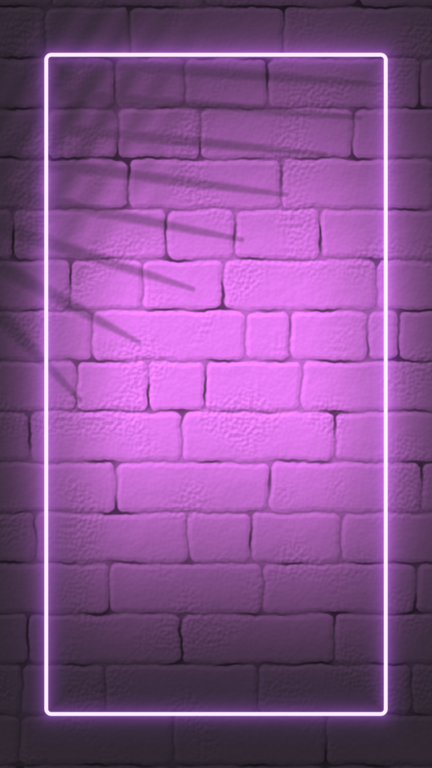
Give the GLSL for this background, as a Shadertoy shader.

```glsl
// Painted brick wall under violet light, with a neon frame and soft palm shadows.
// Lengths are in canvas widths, measured from the lower left corner.

const vec3 WALL_DARK = vec3(0.19, 0.155, 0.20);
const vec3 WALL_LIT = vec3(0.89, 0.475, 0.94);
const vec3 GLOW_COLOR = vec3(0.56, 0.20, 0.80);
const vec3 TUBE_COLOR = vec3(1.0, 0.94, 1.0);

const vec2 FRAME_CENTER = vec2(0.5, 0.888);
const vec2 FRAME_HALF = vec2(0.393, 0.763);
const float FRAME_RADIUS = 0.012;
const float TUBE_HALF = 0.0046;
const float GLOW_REACH = 0.018;

const float COURSE = 0.117;       // height of a row of bricks
const float COURSE_START = 0.007;
const float BRICK = 0.354;        // length of a full brick
const float CORNER = 0.018;       // rounding of brick corners
const float RELIEF = 0.42;
const vec2 LIGHT_STEP = vec2(-0.0022, 0.0036);
const int LEAFLETS = 8;

// Per course, bottom up: first joint, then a joint that splits a brick (-1: none)
const float FIRST_JOINT[16] = float[](
    0.046, 0.243, 0.065, 0.254, 0.081, 0.268, 0.067, 0.343,
    0.213, 0.162, 0.032, 0.296, 0.109, 0.266, 0.301, 0.120);
const float SPLIT_JOINT[16] = float[](
    -1.0, 0.051, -1.0, -1.0, 0.579, -1.0, -1.0, 0.475,
    0.671, 0.329, 0.544, -1.0, 0.273, 0.428, 0.104, -1.0);

vec2 gradientAt(vec2 cell) {
    float n = fract(sin(dot(cell, vec2(127.1, 311.7))) * 43758.5);
    return vec2(cos(6.2832 * n), sin(6.2832 * n));
}

float gradientNoise(vec2 p) {
    vec2 i = floor(p), f = fract(p);
    vec2 u = f * f * f * (f * (f * 6.0 - 15.0) + 10.0);
    vec2 e = vec2(1.0, 0.0);
    float low = mix(dot(gradientAt(i), f), dot(gradientAt(i + e), f - e), u.x);
    float high = mix(dot(gradientAt(i + e.yx), f - e.yx),
                     dot(gradientAt(i + e.xx), f - e.xx), u.x);
    return mix(low, high, u.y);
}

// Distance to the nearest mortar joint, with uneven edges and rounded corners
float jointDistance(vec2 p) {
    p += 0.007 * vec2(gradientNoise(p * 17.0), gradientNoise(p * 13.0 + 40.0));
    p += 0.003 * vec2(gradientNoise(p * 55.0), gradientNoise(p * 60.0 + 9.0));
    float course = (p.y - COURSE_START) / COURSE;
    int row = clamp(int(floor(course)), 0, 15);
    float dy = (0.5 - abs(fract(course) - 0.5)) * COURSE;
    float dx = abs(mod(p.x - FIRST_JOINT[row] + 0.5 * BRICK, BRICK) - 0.5 * BRICK);
    dx = min(dx, abs(p.x - SPLIT_JOINT[row]));
    float extraSplit = row == 7 ? 0.176 : row == 8 ? 0.852 : -1.0;
    dx = min(dx, abs(p.x - extraSplit));
    return CORNER - length(max(CORNER - vec2(dx, dy), 0.0));
}

float wallHeight(vec2 p) {
    float rough = smoothstep(-0.05, 0.4, gradientNoise(p * 8.0 + 3.0));
    float height = 0.65 * smoothstep(0.0, 0.014, jointDistance(p));
    height += 0.22 * gradientNoise(p * 22.0) + 0.13 * gradientNoise(p * 50.0);
    return height + (0.10 + 0.38 * rough) * gradientNoise(p * 105.0);
}

// Broad pool of light, brightest a little left of the middle
float wallLight(vec2 p) {
    float vertical = smoothstep(0.08, 0.86, p.y) * (1.0 - smoothstep(1.02, 1.98, p.y));
    float sides = smoothstep(-0.10, 0.33, p.x) * (1.0 - smoothstep(0.68, 1.20, p.x));
    return 1.03 * vertical * sides;
}

// Tapered leaflets fanning out from the upper left
float palmShadow(vec2 p) {
    float shade = 0.0;
    for (int i = 0; i < LEAFLETS; i++) {
        float s = float(i) / float(LEAFLETS - 1);
        vec2 base = mix(vec2(0.10, 1.64), vec2(-0.05, 1.10), s);
        vec2 tip = mix(vec2(0.90, 1.58), vec2(0.185, 0.852), s);
        tip += 4.0 * s * (1.0 - s) * vec2(0.07, 0.06);
        vec2 along = tip - base;
        float h = clamp(dot(p - base, along) / dot(along, along), 0.0, 1.0);
        float d = length(p - base - along * h);
        float width = 0.006 + 0.019 * (1.0 - h);
        float leaf = 1.0 - smoothstep(0.25 * width, 1.5 * width, d);
        shade = max(shade, leaf * (0.50 - 0.22 * h));
    }
    float corner = 1.0 - smoothstep(0.1, 0.75, length((p - vec2(0.0, 1.72)) * vec2(1.2, 1.0)));
    float streaks = 0.5 + 0.5 * sin(70.0 * (p.x - 0.7 * p.y) + 5.0 * p.x * p.y);
    return max(shade, corner * (0.30 + 0.45 * streaks));
}

float frameDistance(vec2 p) {
    vec2 q = abs(p - FRAME_CENTER) - FRAME_HALF + FRAME_RADIUS;
    return abs(length(max(q, 0.0)) + min(max(q.x, q.y), 0.0) - FRAME_RADIUS);
}

void mainImage(out vec4 fragColor, in vec2 fragCoord) {
    vec2 p = fragCoord / iResolution.x;
    float pixel = 1.0 / iResolution.x;

    // Lit wall with relief and dark cracks in the joints
    float light = wallLight(p) * (1.0 - palmShadow(p));
    float slope = wallHeight(p) - wallHeight(p + LIGHT_STEP);
    float crack = 1.0 - smoothstep(0.0, 0.006, jointDistance(p));
    crack *= 0.16 + 0.4 * smoothstep(-0.1, 0.4, gradientNoise(p * 11.0 + 20.0));
    vec3 color = mix(WALL_DARK, WALL_LIT, light);
    color *= (1.0 + RELIEF * clamp(slope, -0.8, 0.4)) * (1.0 - crack);

    // Neon halo and tube
    float d = frameDistance(p);
    float halo = 0.65 * exp(-d / GLOW_REACH);
    color += GLOW_COLOR * halo * (1.0 - 0.6 * color);
    float tube = 1.0 - smoothstep(TUBE_HALF - pixel, TUBE_HALF + pixel, d);
    color = mix(color, TUBE_COLOR, tube);

    fragColor = vec4(clamp(color, 0.0, 1.0), 1.0);
}
```
